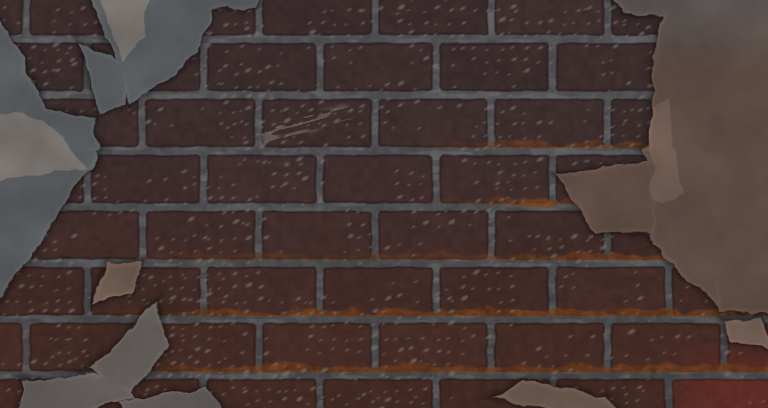
Write a Shadertoy shader that draws this background.

```glsl
// Dim brick wall with rusty stains, framed by torn grey and brown plaster.
const vec2 PITCH = vec2(28.5, 13.73); // brick spacing, canvas height = 100
const vec3 BRICK_COOL = vec3(0.235, 0.175, 0.175);
const vec3 BRICK_WARM = vec3(0.265, 0.165, 0.143);
const vec3 MORTAR = vec3(0.32, 0.32, 0.33);
const vec3 RUST = vec3(0.46, 0.25, 0.11);
const vec3 CHALK = vec3(0.46, 0.44, 0.42);
const vec3 GREY = vec3(0.335, 0.345, 0.355);
const vec3 BROWN = vec3(0.36, 0.29, 0.26);
const vec3 TAN = vec3(0.42, 0.345, 0.305);

float hash(vec2 p) {
  vec3 h = fract(vec3(p.xyx) * 0.1031);
  h += dot(h, h.yzx + 33.33);
  return fract((h.x + h.y) * h.z);
}

float noise(vec2 p) {
  vec2 i = floor(p), f = fract(p);
  f = f * f * (3.0 - 2.0 * f);
  return mix(mix(hash(i), hash(i + vec2(1, 0)), f.x),
             mix(hash(i + vec2(0, 1)), hash(i + 1.0), f.x), f.y);
}

float fbm(vec2 p) {
  float sum = 0.0, amp = 0.5;
  for (int i = 0; i < 4; i++, amp *= 0.5) {
    sum += amp * noise(p);
    p = mat2(1.6, 1.2, -1.2, 1.6) * p + 7.3;
  }
  return sum;
}

// Signed distance to the line a-b, positive on its left
float side(vec2 p, vec2 a, vec2 b) {
  vec2 e = normalize(b - a);
  return dot(p - a, vec2(-e.y, e.x));
}

// Convex quad, corners clockwise
float quad(vec2 p, vec4 ab, vec4 cd) {
  return max(max(side(p, ab.xy, ab.zw), side(p, ab.zw, cd.xy)),
             max(side(p, cd.xy, cd.zw), side(p, cd.zw, ab.xy)));
}

float segment(vec2 p, vec2 a, vec2 b) {
  vec2 e = b - a;
  return length(p - a - e * clamp(dot(p - a, e) / dot(e, e), 0.0, 1.0));
}

float cover(float d, float aa) { return smoothstep(aa, -aa, d); }

// Torn sheet with a cast shadow and a pale rim
vec3 sheet(vec3 under, vec3 paint, float d, float aa) {
  under *= 1.0 - 0.5 * exp(-max(d, 0.0) / 0.8);
  return mix(under, paint * (1.0 + 0.1 * smoothstep(-1.2, -0.2, d)), cover(d, aa));
}

// Slanted chalk flecks, one per cell, in clusters
float flecks(vec2 p, float cell, float aa) {
  vec2 id = floor(p / cell), rnd = vec2(hash(id + 3.7), hash(id + 19.1));
  vec2 v = mat2(0.87, -0.5, 0.5, 0.87) * (p - (id + 0.25 + 0.5 * rnd) * cell);
  float d = length(v * vec2(0.55, 1.1)) - 0.15 - 0.4 * rnd.x * rnd.y;
  return cover(d, aa + 0.1) * step(0.52, noise(id * 0.4 + cell));
}

vec3 wall(vec2 p, float aa) {
  // Running bond, rows counted down from the top joint
  float row = floor((90.44 - p.y) / PITCH.y);
  vec2 corner = vec2(mod(row, 2.0) < 0.5 ? 78.4 : 91.9, 90.44 - (row + 1.0) * PITCH.y);
  float column = floor((p.x - corner.x) / PITCH.x);
  vec2 local = p - corner - vec2(column + 0.5, 0.5) * PITCH;
  vec2 halfSize = 0.5 * PITCH - vec2(0.85, 0.95);
  vec2 wobble = 0.7 * vec2(fbm(p * 0.35), fbm(p * 0.35 + 41.0)) - 0.33;
  vec2 k = abs(local + wobble) - halfSize + 0.9;
  float d = length(max(k, 0.0)) + min(max(k.x, k.y), 0.0) - 0.9;
  float low = smoothstep(75.0, 5.0, p.y), grain = fbm(p * 0.6);
  vec3 brick = mix(BRICK_COOL, BRICK_WARM, low) * (0.88 + 0.25 * grain);
  brick *= 0.96 + 0.08 * hash(vec2(column, row) + 50.0);
  brick.r += 0.1 * smoothstep(155.0, 180.0, p.x) * smoothstep(22.0, 4.0, p.y);
  brick *= 1.0 - 0.3 * smoothstep(-0.8, 0.0, d);
  vec3 joint = MORTAR * (0.8 + 0.35 * grain) * (1.0 - 0.1 * low);
  joint += 0.05 * smoothstep(0.55, 0.75, noise(p * vec2(0.15, 0.8)));
  vec3 col = mix(joint, brick, cover(d, aa + 0.1));
  // Rust along the lower brick edges
  float zone = smoothstep(50.0, 22.0, p.y) * smoothstep(20.0, 60.0, p.x);
  zone = max(zone, smoothstep(95.0, 140.0, p.x) * smoothstep(78.0, 60.0, p.y));
  float rise = local.y + halfSize.y;
  float rust = cover(rise + 0.6 - 3.8 * fbm(p * vec2(0.22, 0.35) + 9.0), 0.45);
  rust *= smoothstep(-0.6, 0.1, rise) * zone;
  float spill = segment(p, vec2(126, 50.2), vec2(136, 50.2)) - 1.8 * grain;
  col = mix(col, RUST * (0.65 + 0.6 * grain), 0.75 * max(rust, cover(spill, 0.4)));
  // Chalk flecks and one scratched brick
  for (float i = 0.0; i < 2.0; i++)
    col = mix(col, CHALK, 0.65 * flecks(p + 13.0 * i, 3.1 + 1.6 * i, aa));
  float scratch = cover(segment(p, vec2(66, 67), vec2(84, 72)) - 2.2, 1.0);
  float streak = noise(mat2(0.25, -0.4, 0.1, 1.5) * p);
  return mix(col, CHALK, 0.6 * scratch * smoothstep(0.62, 0.75, streak));
}

void mainImage(out vec4 fragColor, in vec2 fragCoord) {
  float aa = 100.0 / iResolution.y;
  vec2 p = fragCoord * aa;
  vec2 q = p + 3.2 * vec2(fbm(p * 0.22), fbm(p * 0.22 + 30.0)) - 1.5;
  float mottle = 0.88 + 0.25 * fbm(p * 0.12 + 5.0);
  // Grey plaster, upper left
  float d = quad(q, vec4(-3, 100, 3, 90), vec4(12, 73, -3, 51));
  d = min(d, quad(q, vec4(-3, 77, 23.5, 71), vec4(24.5, 63, -3, 52)));
  d = min(d, quad(q, vec4(-3, 64, 24.5, 63), vec4(5, 33, -3, 22)));
  d = min(d, quad(q, vec4(22, 102, 53, 102), vec4(49, 87, 32, 74)));
  d = min(d, quad(q, vec4(19.5, 90, 31, 84), vec4(31, 74, 24, 71.5)));
  d = min(d, quad(q, vec4(50, 102, 64, 102), vec4(63, 98.5, 50, 97.5)));
  float pale = quad(q, vec4(-3, 73.5, 11, 71), vec4(21, 59, -3, 55));
  pale = min(pale, quad(q, vec4(24, 102, 37, 102), vec4(35, 91, 30, 85)));
  vec3 paint = mix(GREY, CHALK, cover(pale, aa)) * mottle;
  vec3 col = sheet(wall(p, aa), paint, d, aa);
  // Scraps along the bottom
  d = quad(q, vec4(39, 26, 41, 15), vec4(32, 3, 22, 10));
  d = min(d, quad(q, vec4(5, 6.5, 28, 9), vec4(33, 2, 5, -3)));
  d = min(d, quad(q, vec4(30, 1.5, 51, 4.5), vec4(57, -2, 30, -3)));
  col = sheet(col, mix(GREY, TAN, 0.4) * mottle, d, aa);
  d = quad(q, vec4(26, 35, 35, 35), vec4(33, 29, 23, 25.5));
  d = min(d, quad(q, vec4(121, 2.5, 129, 6.5), vec4(148, 3, 154, -3)));
  d = min(d, quad(q, vec4(177.5, 21.5, 186, 21.5), vec4(190, 13, 179, 17)));
  col = sheet(col, TAN * mottle, d, aa);
  // Brown plaster, right
  d = quad(q, vec4(162, 102, 192, 102), vec4(192, 22, 159, 61));
  d = min(d, quad(q, vec4(170, 60, 192, 60), vec4(192, 22, 176, 24)));
  d = min(d, quad(q, vec4(158, 64, 178, 62), vec4(176, 25, 160, 40)));
  d = min(d, quad(q, vec4(136, 57.5, 161, 61), vec4(160, 43, 146, 43.5)));
  d = min(d, quad(q, vec4(149, 102, 164, 102), vec4(164, 96, 153, 96.5)));
  pale = quad(q, vec4(159, 73, 164, 76), vec4(167, 52, 160, 51));
  paint = mix(BROWN, GREY, 0.5 * smoothstep(80.0, 98.0, q.y));
  paint = mix(paint, TAN, cover(pale, aa)) * mottle;
  col = sheet(col, paint, d, aa);
  fragColor = vec4(col, 1.0);
}
```
